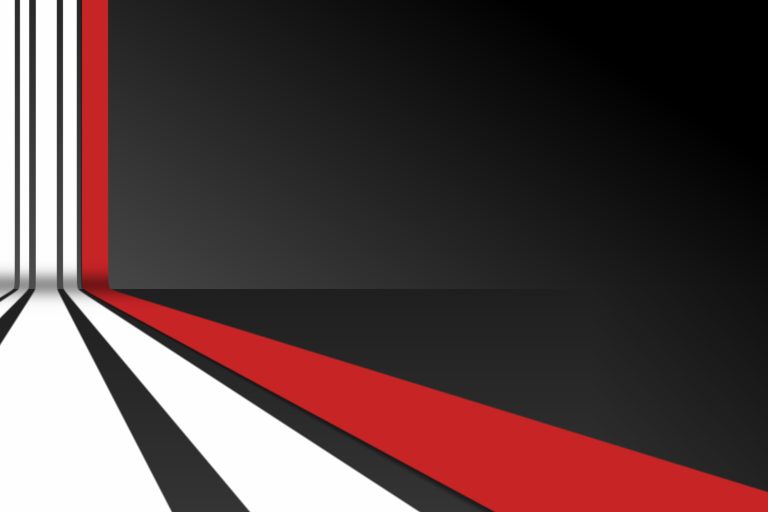
A WebGL 2 fragment shader for this background:

```glsl
#version 300 es
precision highp float;

uniform vec2 u_resolution;
out vec4 fragColor;

#define HORIZON 0.4355
#define BEND 0.004
#define WALL_LIGHT 0.28
#define FLOOR_LIGHT 0.122
#define CREASE_DEPTH 0.42
#define CREASE_WIDTH 0.023
#define WHITE vec3(0.995)
#define RED vec3(0.78, 0.14, 0.15)

// Stripe borders: x on the wall, sideways slope on the floor
const int BORDERS = 9;
const int RED_BORDER = 7;
const vec2 borders[BORDERS] = vec2[](
    vec2(0.029, -1.70), vec2(0.039, -1.55), vec2(0.057, -1.00),
    vec2(0.070, -0.64), vec2(0.111, 0.516), vec2(0.123, 0.839),
    vec2(0.150, 1.538), vec2(0.160, 1.852), vec2(0.211, 3.25));

// Wall light falls off towards the upper right
float wallShade(float x, float height) {
    return max(WALL_LIGHT - 0.169 * (x - 0.215) - 0.256 * height, 0.0);
}

// Floor brightens towards the viewer
float floorShade(float x, float depth) {
    return min(FLOOR_LIGHT, wallShade(x, 0.0)) + 0.19 * depth;
}

void main() {
    vec2 p = gl_FragCoord.xy / u_resolution * vec2(1.5, 1.0);
    float pixel = 1.0 / u_resolution.y;
    float depth = HORIZON - p.y;

    // Dark surface, split at the horizon
    float onFloor = smoothstep(-0.6 * pixel, 0.6 * pixel, depth);
    float shade = mix(wallShade(p.x, max(-depth, 0.0)),
                      floorShade(p.x, max(depth, 0.0)), onFloor);
    vec3 dark = vec3(shade, shade * 0.99, shade * 0.99);

    // Rounded fold from wall to floor
    float root = sqrt(depth * depth + BEND * BEND);
    float run = 0.5 * (depth + root);
    float turn = 0.5 * (1.0 + depth / root);

    // Soft shadow lying in the fold
    float creaseOffset = (depth + 0.008) / CREASE_WIDTH;
    float crease = 1.0 - CREASE_DEPTH * exp(-creaseOffset * creaseOffset);

    // Paint the stripes from left to right
    vec3 color = WHITE * crease;
    for (int i = 0; i < BORDERS; i++) {
        float slope = borders[i].y * turn;
        float side = p.x - borders[i].x - borders[i].y * run;
        side /= sqrt(1.0 + slope * slope);

        vec3 paint = i % 2 == 0 ? dark : WHITE * crease;
        if (i == RED_BORDER) {
            paint = RED * crease;
            // Shadow cast beside the red band
            color *= 1.0 - 0.5 * smoothstep(-0.004 - 0.03 * run, 0.0, side);
        }
        float blur = 0.8 * pixel + 0.001 * turn;
        color = mix(color, paint, smoothstep(-blur, blur, side));
    }

    fragColor = vec4(color, 1.0);
}
```
